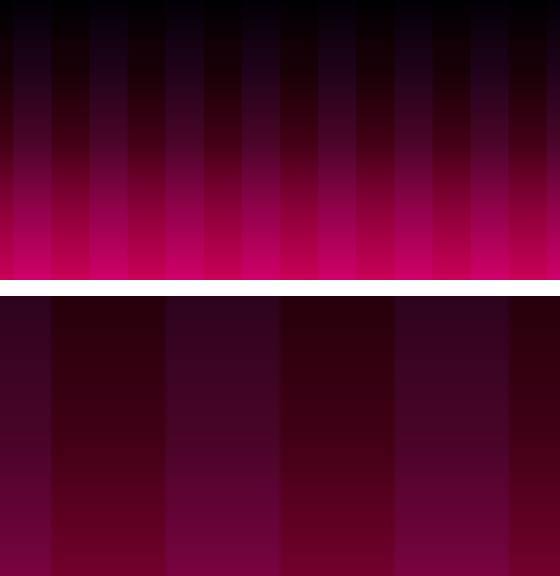
Top: the whole. Bottom: its middle third, enlarged.
Write a Shadertoy shader that draws this background.

```glsl
// Vertical two-tone stripes fading from hot magenta at the bottom to near black at the top.

// Lengths in canvas heights
const float STRIPE_PERIOD = 0.2723; // one light and one dark stripe
const float EDGE_WIDTH = 0.005;     // softness of the stripe borders

// Five evenly spaced colour stops, from the bottom (h = 0) to the top (h = 1)
vec3 fiveStopGradient(float h, vec3 bottom, vec3 low, vec3 middle, vec3 high, vec3 top) {
    float s = clamp(h, 0.0, 1.0) * 4.0;
    vec3 color = mix(bottom, low, clamp(s, 0.0, 1.0));
    color = mix(color, middle, clamp(s - 1.0, 0.0, 1.0));
    color = mix(color, high, clamp(s - 2.0, 0.0, 1.0));
    return mix(color, top, clamp(s - 3.0, 0.0, 1.0));
}

// 1 on the left half of each period, 0 on the right half, with smoothed edges
float stripeMask(float x, float period, float edgeWidth) {
    float toCenter = abs(fract(x / period) - 0.25);
    toCenter = min(toCenter, 1.0 - toCenter);
    float signedDistance = (toCenter - 0.25) * period;
    return clamp(0.5 - signedDistance / edgeWidth, 0.0, 1.0);
}

void mainImage(out vec4 fragColor, in vec2 fragCoord) {
    // x is measured from the centre line
    float pixel = 1.0 / iResolution.y;
    float x = (fragCoord.x - 0.5 * iResolution.x) * pixel;
    float h = fragCoord.y * pixel;

    // Shared vertical fade
    vec3 fade = fiveStopGradient(h,
        vec3(0.806, 0.000, 0.378), vec3(0.562, 0.004, 0.258),
        vec3(0.268, 0.009, 0.118), vec3(0.112, 0.004, 0.064),
        vec3(0.008, 0.000, 0.020));

    // Violet tint, added to the light stripes and taken from the dark ones
    vec3 tint = fiveStopGradient(h,
        vec3(0.012, 0.000, 0.032), vec3(0.012, 0.002, 0.041),
        vec3(0.016, 0.008, 0.037), vec3(0.014, 0.004, 0.036),
        vec3(0.004, 0.000, 0.009));

    // A light stripe ends and a dark one begins on the centre line
    float light = stripeMask(x + 0.5 * STRIPE_PERIOD, STRIPE_PERIOD, max(pixel, EDGE_WIDTH));
    fragColor = vec4(fade + tint * (2.0 * light - 1.0), 1.0);
}
```
